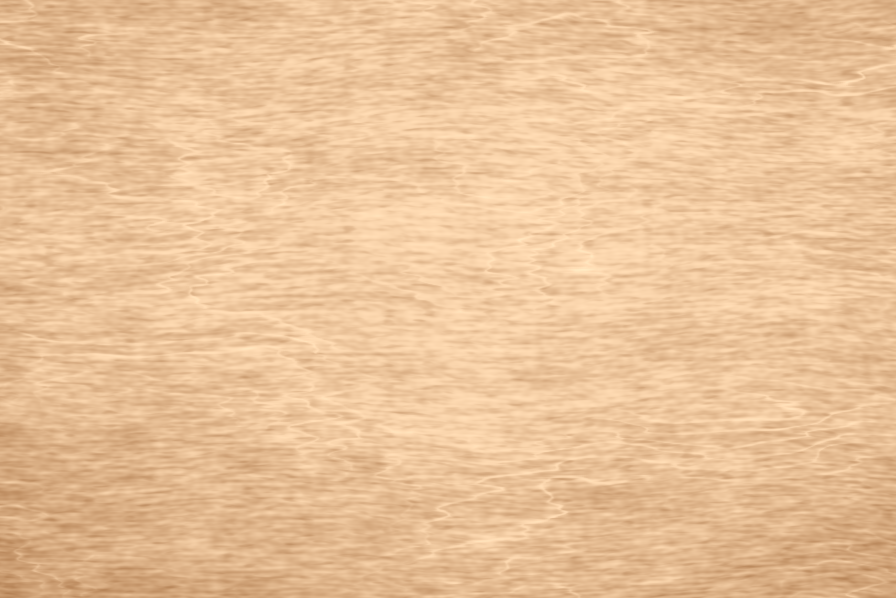
Write a WebGL 2 fragment shader that draws this texture.

```glsl
#version 300 es
precision highp float;
// Pale rotary-cut wood veneer: fine horizontal fibres, feathered growth lines
// drawn as contours of a stretched noise field, and a soft darkening at the rim.
// All layers add up to one signed tone, which is mapped to a warm tan ramp.

uniform vec2 u_resolution;
out vec4 fragColor;

const vec3 MID_TAN = vec3(0.915, 0.757, 0.594);
const vec3 TONE_STEP = vec3(0.050, 0.060, 0.063);

vec2 gradientAt(vec2 cell) {
  vec3 h = fract(cell.xyx * vec3(0.1031, 0.1030, 0.0973));
  h += dot(h, h.yzx + 33.33);
  float angle = 6.2832 * fract((h.x + h.y) * h.z);
  return vec2(cos(angle), sin(angle));
}

// Gradient noise, roughly -0.7 to 0.7
float noise(vec2 p) {
  vec2 i = floor(p);
  vec2 f = p - i;
  vec2 s = f * f * f * (f * (f * 6.0 - 15.0) + 10.0);
  vec2 e = vec2(1.0, 0.0);
  float a = dot(gradientAt(i), f);
  float b = dot(gradientAt(i + e.xy), f - e.xy);
  float c = dot(gradientAt(i + e.yx), f - e.yx);
  float d = dot(gradientAt(i + e.xx), f - e.xx);
  return mix(mix(a, b, s.x), mix(c, d, s.x), s.y);
}

// Noise with separate frequencies along and across the grain
float streak(vec2 p, float along, float across, float seed) {
  return noise(p * vec2(along, across) + seed * vec2(17.3, 41.7));
}

// Sideways tearing that gives the growth lines their ragged edge
vec2 feather(vec2 p) {
  float tear = 0.060 * streak(p, 5.0, 32.0, 1.0)
             + 0.045 * streak(p, 12.0, 90.0, 2.0);
  float ripple = 0.014 * streak(p, 7.0, 11.0, 3.0);
  return p + vec2(tear, ripple);
}

// Height field whose level sets are the growth lines
float growthField(vec2 p) {
  return 0.7 * p.y
       + streak(p, 1.15, 2.7, 4.0)
       + 0.50 * streak(p, 2.7, 6.5, 5.0)
       + 0.14 * streak(p, 7.0, 17.0, 6.0);
}

// Thin pale contour of given width, in canvas heights
float contour(float level, float slope, float width) {
  float dist = abs(fract(level + 0.5) - 0.5) / max(slope, 9.0);
  return exp(-dist * dist / (width * width));
}

// Pale at a line, fading slowly on one side and quickly on the other
float growthFade(float level) {
  float phase = fract(level);
  return exp(-4.0 * phase) + 0.98 * smoothstep(0.85, 1.0, phase);
}

float fibres(vec2 p) {
  float fine = streak(p, 20.0, 165.0, 7.0);
  float medium = streak(p, 10.0, 78.0, 8.0);
  float fleck = streak(p, 55.0, 150.0, 9.0);
  float pore = smoothstep(0.15, 0.5, streak(p, 30.0, 145.0, 10.0));
  return 1.75 * fine + 1.3 * medium + 1.15 * fleck - 0.85 * pore;
}

float broadTone(vec2 p) {
  return 0.95 * streak(p, 1.6, 5.0, 11.0)
       + 0.95 * streak(p, 2.8, 19.0, 12.0)
       + 0.55 * streak(p, 6.0, 2.2, 13.0);
}

float vignette(vec2 uv) {
  vec2 q = uv - vec2(0.53, 0.60);
  float corner = length(uv * vec2(1.3, 1.0));
  return 0.90 - 4.6 * dot(q, q) - 0.7 * exp(-9.0 * corner * corner);
}

void main() {
  vec2 uv = gl_FragCoord.xy / u_resolution;
  vec2 p = gl_FragCoord.xy / u_resolution.y;

  // Fibres bend gently with the figure
  vec2 grain = p + vec2(0.0, 0.035 * streak(p, 1.7, 2.6, 14.0));

  // Growth lines, present only in patches
  float level = 7.5 * growthField(feather(p));
  float slope = length(vec2(dFdx(level), dFdy(level))) * u_resolution.y;
  float patches = smoothstep(-0.2, 0.4, streak(p, 2.3, 4.5, 15.0) + 0.15 * (uv.y - 0.4));
  float broken = 0.65 + 0.9 * streak(p, 9.0, 26.0, 16.0);
  float line = contour(level, slope, 0.0027) * patches * broken;
  float fade = (growthFade(level) - 0.31) * mix(0.2, 0.85, patches);

  float tone = vignette(uv) + fibres(grain) + broadTone(grain);
  tone += 1.5 * line + 0.95 * fade + 0.07;

  // Ease off the brightest tones
  tone = min(tone, 1.2 + 0.5 * (tone - 1.2));
  fragColor = vec4(clamp(MID_TAN + TONE_STEP * tone, 0.0, 1.0), 1.0);
}
```
